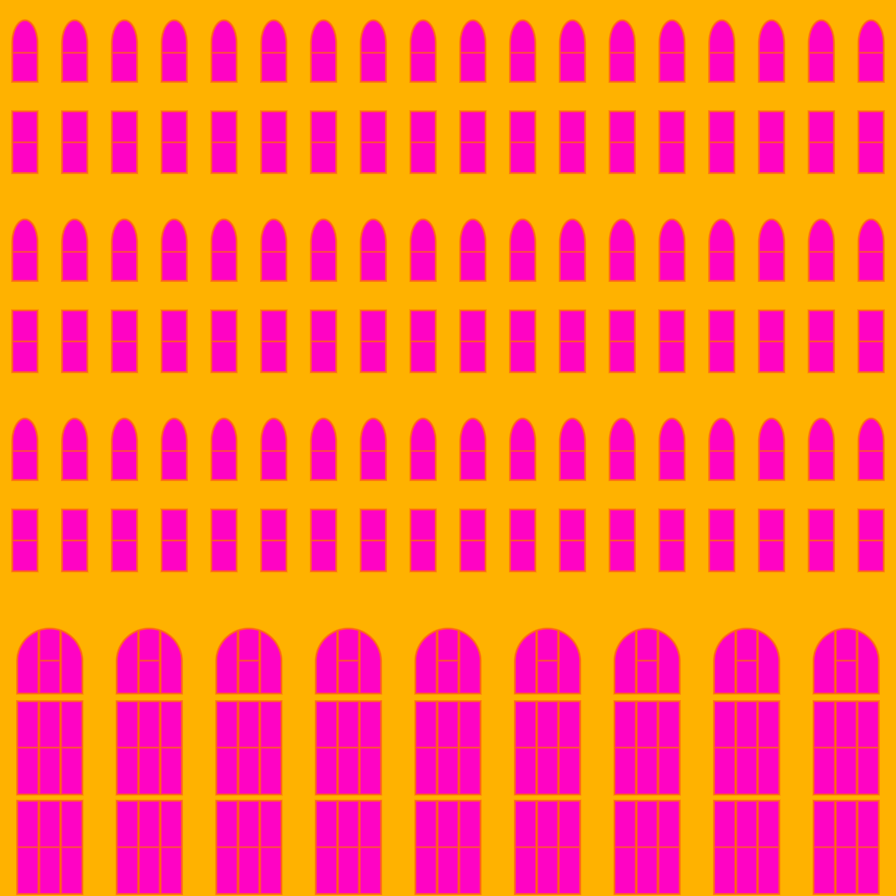
Write a three.js fragment shader that draws this pattern.

```glsl
varying vec2 vUv;

const vec3 WALL = vec3(1.0, 0.70, 0.0);
const vec3 GLASS = vec3(1.0, 0.01, 0.77);
const vec3 FRAME = vec3(1.0, 0.41, 0.03);

const float ROWS = 9.0;
const float HALL_ROWS = 3.0;        // tall windows fill the lowest rows
const float HALL_BAYS = 9.0;
const float FLOOR_BAYS = 18.0;
const float SOFTNESS = 0.002;

// Half widths of the lines
const float OUTLINE = 0.0008;
const float BAR = 0.0007;
const float MULLION = 0.0013;

// Half widths of the windows
const float HALL_HALF = 0.0364;
const float FLOOR_HALF = 0.0141;

// Heights within a row: sill, head, crossbar, rise of the arch
const vec4 HALL_PANE = vec4(0.0022, 0.1063, 0.0545, 0.0);
const vec4 HALL_ARCH = vec4(0.0037, 0.0763, 0.0404, 0.0364);
const vec4 FLOOR_PANE = vec4(0.0291, 0.0980, 0.0634, 0.0);
const vec4 FLOOR_ARCH = vec4(0.0198, 0.0885, 0.0522, 0.0260);

float coverage(float d) {
  return clamp(0.5 - d / SOFTNESS, 0.0, 1.0);
}

// Signed distance to a window with a flat or elliptical head
float windowDistance(vec2 p, float halfWidth, vec4 heights) {
  float rise = heights.w;
  float spring = heights.y - rise;
  float d = max(abs(p.x) - halfWidth, p.y - heights.y);
  if (rise > 0.0 && p.y > spring) {
    vec2 radii = vec2(halfWidth, rise);
    vec2 q = vec2(p.x, p.y - spring) / radii;
    float k = max(length(q), 0.001);
    d = k * (k - 1.0) / max(length(q / radii), 0.001);
  }
  return max(d, heights.x - p.y);
}

void main() {
  // Locate the row and bay
  float row = floor(vUv.y * ROWS);
  bool hall = row < HALL_ROWS;
  bool arched = row > 0.5 && mod(row, 2.0) < 0.5;
  float bays = hall ? HALL_BAYS : FLOOR_BAYS;
  vec2 p = vec2((fract(vUv.x * bays) - 0.5) / bays, vUv.y - row / ROWS);

  // Choose the window
  float halfWidth = hall ? HALL_HALF : FLOOR_HALF;
  vec4 heights = FLOOR_PANE;
  if (hall) heights = arched ? HALL_ARCH : HALL_PANE;
  else if (arched) heights = FLOOR_ARCH;

  // Glass and outline
  float d = windowDistance(p, halfWidth, heights);
  float inside = coverage(d);
  float lines = coverage(abs(d) - OUTLINE);

  // Crossbar, kept between the mullions in the tall arches
  float mullionX = halfWidth / 3.0;
  float reach = hall && arched ? mullionX : halfWidth;
  float bar = max(abs(p.y - heights.z) - BAR, abs(p.x) - reach);
  lines = max(lines, coverage(bar) * inside);

  // Paired mullions
  if (hall) {
    float mullion = abs(abs(p.x) - mullionX) - MULLION;
    lines = max(lines, coverage(mullion) * inside);
  }

  vec3 color = mix(WALL, GLASS, inside);
  gl_FragColor = vec4(mix(color, FRAME, lines), 1.0);
}
```
